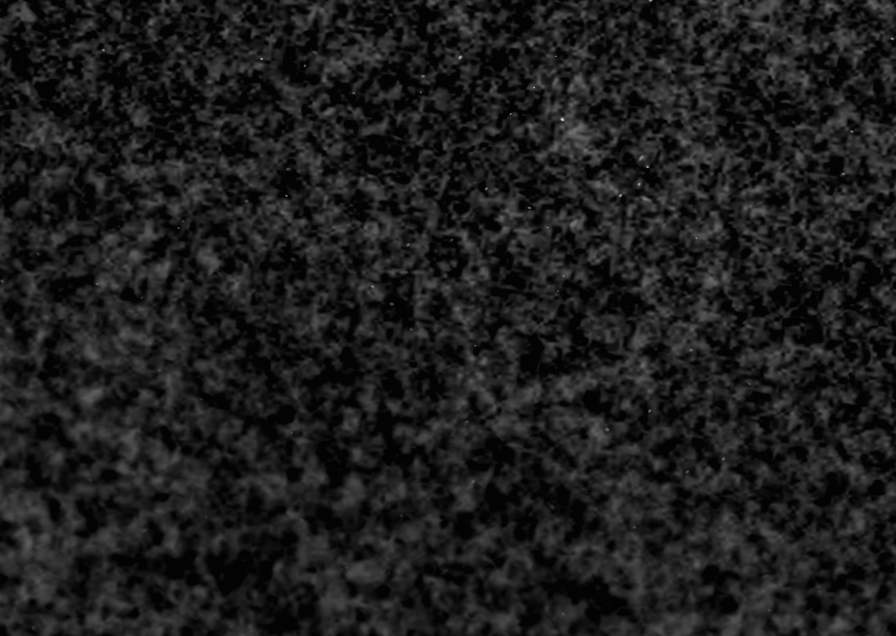
Give the GLSL for this texture, as a WebGL 1 fragment shader.

```glsl
precision highp float;
// Draws dark, pitted mineral stone: mottled charcoal grain, softer toward the lower left, with rare glints.

uniform vec2 u_resolution;

const float MEAN_TONE = 0.112;
const float TONE_SPREAD = 0.084;
const float BLACK_FLOOR = 0.012;
const float NOISE_DEVIATION = 0.215;

float hash(vec2 p, float seed) {
    vec3 q = fract(vec3(p.xyx) * vec3(0.1031, 0.1030, 0.0973) + seed * 0.137);
    q += dot(q, q.yzx + 33.33);
    return fract((q.x + q.y) * q.z);
}

vec2 rotate(vec2 p, float angle) {
    float c = cos(angle);
    float s = sin(angle);
    return vec2(c * p.x - s * p.y, s * p.x + c * p.y);
}

// Value noise centred on zero, with roughly unit deviation.
float noise(vec2 p, float seed) {
    vec2 cell = floor(p);
    vec2 f = fract(p);
    f = f * f * (3.0 - 2.0 * f);
    float low = mix(hash(cell, seed), hash(cell + vec2(1.0, 0.0), seed), f.x);
    float high = mix(hash(cell + vec2(0.0, 1.0), seed), hash(cell + vec2(1.0, 1.0), seed), f.x);
    return (mix(low, high, f.y) - 0.5) / NOISE_DEVIATION;
}

// One turned layer of noise, kept in positive lattice space.
float layer(vec2 p, float frequency, float angle, float seed) {
    return noise(rotate(p, angle) * frequency + 300.0, seed);
}

// Soft ellipses scattered over jittered cells; radius is in cell widths.
float scatter(vec2 p, float frequency, float density, float radius, float stretch, float seed) {
    vec2 q = p * frequency + 50.0;
    vec2 home = floor(q);
    float cover = 0.0;
    for (int j = -1; j <= 1; j++) {
        for (int i = -1; i <= 1; i++) {
            vec2 cell = home + vec2(float(i), float(j));
            vec2 centre = cell + vec2(hash(cell, seed + 1.0), hash(cell, seed + 2.0));
            float pick = hash(cell, seed + 3.0);
            float size = radius * mix(0.6, 1.3, hash(cell, seed + 4.0));
            vec2 d = rotate(q - centre, 2.0 * hash(cell, seed + 5.0) - 1.0);
            d.y *= stretch;
            float spot = 1.0 - smoothstep(0.25, 1.0, length(d) / size);
            cover = max(cover, spot * step(pick, density) * mix(0.4, 1.0, pick / density));
        }
    }
    return cover;
}

// Weighted mottling, normalised so its contrast stays constant.
float mottle(vec2 p, float focus) {
    float broadWeight = 0.28;
    float clumpWeight = 0.36;
    float blotchWeight = mix(0.80, 0.60, focus);
    float crumbWeight = mix(0.55, 0.75, focus);
    float grainWeight = mix(0.22, 0.88, focus);
    float sum = broadWeight * layer(p * vec2(1.0, 0.6), 7.0, 0.1, 11.0)
              + clumpWeight * layer(p, 23.0, 0.6, 12.0)
              + blotchWeight * layer(p, 48.0, 1.1, 13.0)
              + crumbWeight * layer(p, 88.0, 0.3, 14.0)
              + grainWeight * layer(p * vec2(0.85, 1.0), 165.0, 0.15, 15.0);
    float power = broadWeight * broadWeight + clumpWeight * clumpWeight
                + blotchWeight * blotchWeight + crumbWeight * crumbWeight
                + grainWeight * grainWeight;
    return sum / sqrt(power);
}

void main() {
    vec2 p = gl_FragCoord.xy / u_resolution.y;
    float focus = smoothstep(0.05, 0.85, p.y + 0.3 * (p.x - 0.7));

    // Uneven outlines for the clumps and pits.
    vec2 warp = vec2(layer(p, 60.0, 0.4, 21.0), layer(p, 60.0, 0.9, 22.0));
    vec2 warped = p + 0.0011 * warp;

    // Mineral body with round dark pits and a dim upper left corner.
    float level = mottle(warped, focus) * mix(0.85, 1.06, focus);
    float pits = scatter(warped, 34.0, 0.30, 0.40, 1.1, 31.0);
    level -= 1.2 * pits - 0.12;
    level -= 0.4 * (1.0 - smoothstep(0.0, 0.5, length(p - vec2(0.0, 1.0))));
    float tone = max(MEAN_TONE + TONE_SPREAD * level, BLACK_FLOOR);

    // Pale ragged flakes gather near the upper middle.
    float gather = 1.0 - smoothstep(0.1, 0.55, length((p - vec2(0.75, 0.65)) * vec2(1.0, 0.8)));
    float ragged = clamp(0.65 + 0.3 * layer(p, 95.0, 0.7, 41.0), 0.0, 1.0);
    float flakes = scatter(warped, 16.0, 0.08, 0.18, 1.9, 42.0);
    tone += 0.38 * flakes * ragged * mix(0.25, 1.0, gather);

    // Tiny glints are brightest where the surface is sharp.
    float glints = scatter(p, 40.0, 0.035, 0.16, 1.4, 51.0);
    tone += 0.5 * glints * mix(0.2, 1.0, focus);

    gl_FragColor = vec4(vec3(clamp(tone, 0.0, 1.0)), 1.0);
}
```
